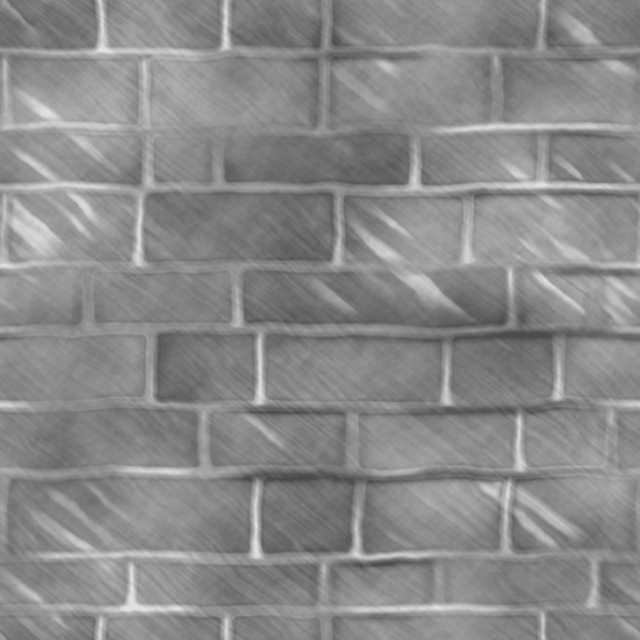
This texture map is drawn by a Shadertoy shader. Its source:

```glsl
#define ROWS 9.0
#define COLS 4.0
#define ROW_PHASE 0.3
#define ROW_JITTER 0.28
#define COL_JITTER 0.75
#define JOINT_WIDTH 0.007
#define CORNER 0.016
#define WARP 0.016
#define STONE_TONE 0.525
#define MORTAR_TONE 0.575
#define GRAIN 0.10
#define HIGHLIGHT 0.25

float hash(vec2 p) {
    vec3 q = fract((p.xyx + 17.3) * vec3(0.1031, 0.1030, 0.0973));
    q += dot(q, q.yzx + 33.33);
    return fract((q.x + q.y) * q.z);
}

// Value noise with an integer number of cells across the unit tile
float noise(vec2 uv, vec2 cells) {
    vec2 p = uv * cells, i = floor(p), f = p - i;
    f = f * f * (3.0 - 2.0 * f);
    vec2 a = mod(i, cells), b = mod(i + 1.0, cells);
    return mix(mix(hash(a), hash(vec2(b.x, a.y)), f.x),
               mix(hash(vec2(a.x, b.y)), hash(b), f.x), f.y);
}

float fbm(vec2 uv, vec2 cells) {
    float sum = 0.0, amp = 0.53;
    for (int i = 0; i < 4; i++) {
        sum += amp * noise(uv + 0.37 * float(i), cells);
        cells *= 2.0;
        amp *= 0.5;
    }
    return sum;
}

float bell(float x, float width) {
    return exp(-x * x / (width * width));
}

float rowEdge(float row) {
    return row + ROW_JITTER * (hash(vec2(mod(row, ROWS), 71.0)) - 0.5);
}

float colEdge(float col, float row) {
    return col + COL_JITTER * (hash(vec2(mod(col, COLS), row + 5.0)) - 0.5);
}

// Stone under a point: gaps to its sides and a wrapped id
void findStone(vec2 uv, out vec2 lower, out vec2 upper, out vec2 id) {
    float y = uv.y * ROWS - ROW_PHASE, row = floor(y);
    row += step(rowEdge(row + 1.0), y) - step(y, rowEdge(row));
    id.y = mod(row, ROWS);

    float x = uv.x * COLS - hash(vec2(id.y, 23.0)), col = floor(x);
    col += step(colEdge(col + 1.0, id.y), x) - step(x, colEdge(col, id.y));
    id.x = mod(col, COLS);

    lower = vec2(x - colEdge(col, id.y), y - rowEdge(row)) / vec2(COLS, ROWS);
    upper = vec2(colEdge(col + 1.0, id.y) - x, rowEdge(row + 1.0) - y) / vec2(COLS, ROWS);
}

void mainImage(out vec4 fragColor, in vec2 fragCoord) {
    vec2 uv = fragCoord / iResolution.xy;
    vec2 bend = vec2(fbm(uv, vec2(12.0)), fbm(uv + 0.61, vec2(10.0))) - 0.5;
    vec2 lower, upper, id;
    findStone(uv + WARP * bend, lower, upper, id);

    // Depth inside a rounded stone
    vec2 corner = CORNER - min(lower, upper);
    float depth = CORNER - length(max(corner, 0.0)) - min(max(corner.x, corner.y), 0.0);
    vec2 local = (lower - upper) / (lower + upper);

    // Stone face: own tone, slanted shade and cloudy stains
    float stains = fbm(uv + 0.19, vec2(7.0, 9.0)) - 0.5;
    vec2 slant = vec2(hash(id + 40.0), hash(id + 60.0)) - 0.5;
    float stone = STONE_TONE + 0.10 * (hash(id + 20.0) - 0.5);
    stone += 0.06 * dot(local, slant) + 0.30 * stains;

    // Soft mortar, thin in places
    float mortar = MORTAR_TONE + 0.22 * (fbm(uv + 0.43, vec2(9.0, 14.0)) - 0.5);
    float spread = JOINT_WIDTH * mix(0.8, 2.2, noise(uv + 0.7, vec2(9.0)));
    float tone = mix(mortar, stone, smoothstep(0.0, spread, depth));
    float rim = bell(depth - JOINT_WIDTH, 0.002) - bell(depth - JOINT_WIDTH - 0.004, 0.003);
    tone += 0.055 * rim * noise(uv + 0.27, vec2(14.0));

    // Ledges: broken bright lines with shadows below them
    float ledge = lower.y < upper.y ? lower.y : -upper.y;
    float litPatch = smoothstep(0.45, 0.85, noise(uv + 0.13, vec2(8.0, 9.0)));
    float darkPatch = smoothstep(0.45, 0.85, noise(uv + 0.57, vec2(6.0, 9.0)));
    tone += HIGHLIGHT * litPatch * bell(ledge - 0.002, 0.0055);
    tone -= 0.19 * darkPatch * bell(ledge + 0.007, 0.009);

    // Upright joints: bright, flaring at the foot
    float side = min(lower.x, upper.x);
    float flare = mix(0.011, 0.0045, smoothstep(0.0, 0.04, lower.y));
    float ends = smoothstep(0.0, 0.02, upper.y) * smoothstep(-0.002, 0.006, lower.y);
    float sidePatch = smoothstep(0.3, 0.8, noise(uv + 0.83, vec2(10.0, 9.0)));
    tone += HIGHLIGHT * sidePatch * ends * bell(side, flare);
    tone -= 0.05 * ends * bell(side - 0.016, 0.008) * (1.0 - sidePatch);

    // Slanted chips and fine tooling, sheared so that they still tile
    vec2 sheared = vec2(2.0 * uv.x + 3.0 * uv.y, uv.x + uv.y) + 0.05 * bend;
    float chipArea = smoothstep(0.45, 0.75, noise(uv + 0.31, vec2(7.0, 8.0)));
    float chips = smoothstep(0.62, 0.95, noise(sheared, vec2(10.0, 34.0)));
    tone += 0.24 * chips * chipArea * smoothstep(0.0, 0.02, depth);
    float tooling = noise(sheared, vec2(40.0, 110.0)) - 0.5;
    tone += GRAIN * tooling * mix(0.3, 1.0, noise(uv + 0.9, vec2(8.0)));

    // Small relief lit from the upper left
    vec2 toLight = vec2(-0.0015, 0.002);
    tone += 0.20 * (fbm(uv - toLight, vec2(26.0)) - fbm(uv + toLight, vec2(26.0)));

    fragColor = vec4(vec3(clamp(tone, 0.3, 0.88)), 1.0);
}
```
